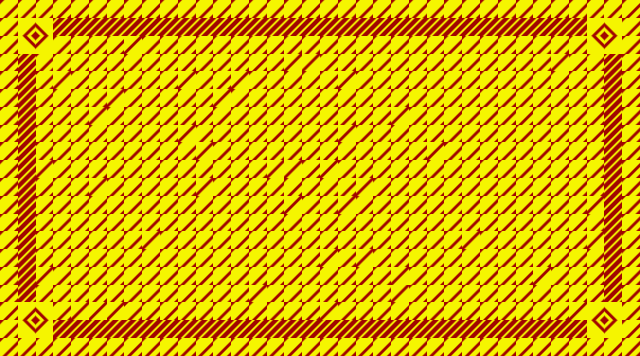
This pattern is drawn by a Shadertoy shader. Its source:

```glsl
// Yellow and red woven grid: every cell holds a slanted stroke and two clipped
// corners, and some cells carry a full diagonal instead. A hatched frame with
// diamond medallions surrounds the field; a sine hash scatters the odd cells.

const vec3 YELLOW = vec3(0.96, 0.96, 0.0);
const vec3 RED = vec3(0.63, 0.02, 0.0);

const float COLUMNS = 36.0;             // cells across the canvas
const vec2 MEDALLION = vec2(16.0, 8.0); // medallion centre, from the middle

const float STROKE_WIDTH = 0.23;        // measured along a cell side
const float STROKE_SHIFT = 0.27;        // stroke offset from the diagonal
const float CORNER_SIZE = 0.23;         // legs of the corner triangles
const float ODD_SHARE = 0.10;           // share of full diagonals
const float HATCH_PERIOD = 0.50;
const float HATCH_FILL = 0.69;
const float RING_RADIUS = 0.61;
const float RING_WIDTH = 0.24;
const float CORE_RADIUS = 0.25;
const float EDGE_PIXELS = 2.0;          // box-filter width of a 45 degree edge

// Coverage of the region where d is negative, smoothed over a width of soft
float cover(float d, float soft) {
    return clamp(0.5 - d / soft, 0.0, 1.0);
}

// Distance to a band of the given width around x = 0
float band(float x, float width) {
    return abs(x) - 0.5 * width;
}

float hash(vec2 cell) {
    return fract(sin(dot(cell, vec2(127.1, 311.7))) * 4375.85);
}

// slant is u - v inside the cell: zero on the rising diagonal
float plainCell(float slant) {
    float stroke = band(slant - STROKE_SHIFT, STROKE_WIDTH);
    float corners = 1.0 - CORNER_SIZE - abs(slant);
    return min(stroke, corners);
}

float hatchCell(float slant) {
    float x = (fract(slant / HATCH_PERIOD + 0.5) - 0.5) * HATCH_PERIOD;
    return band(x, HATCH_PERIOD * HATCH_FILL);
}

float medallion(vec2 p) {
    float r = abs(p.x) + abs(p.y);
    return min(band(r - RING_RADIUS, RING_WIDTH), r - CORE_RADIUS);
}

void mainImage(out vec4 fragColor, in vec2 fragCoord) {
    float pixel = COLUMNS / iResolution.x;
    vec2 p = (fragCoord - 0.5 * iResolution.xy) * pixel;
    vec2 cell = floor(p);
    vec2 local = p - cell;
    vec2 ring = abs(cell + 0.5);        // cell distance from the middle
    float slant = local.x - local.y;

    // Field
    bool inside = all(lessThan(ring, MEDALLION));
    bool odd = inside && hash(cell) < ODD_SHARE;
    float d = odd ? band(slant, STROKE_WIDTH) : plainCell(slant);

    // Hatched frame, one cell thick
    bool framed = all(lessThan(ring, MEDALLION + 1.0))
        && any(greaterThan(ring, MEDALLION));
    if (framed) d = hatchCell(slant);

    // Corner medallions, two cells wide
    vec2 corner = abs(p) - MEDALLION;
    if (max(abs(corner.x), abs(corner.y)) < 1.0) d = medallion(corner);

    float ink = cover(d, EDGE_PIXELS * pixel);
    fragColor = vec4(mix(YELLOW, RED, ink), 1.0);
}
```
